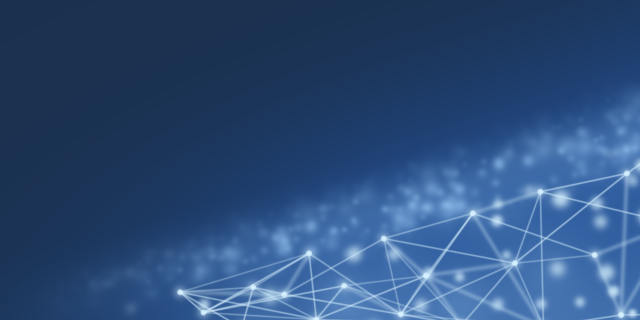
Give the GLSL for this background, as a WebGL 2 fragment shader.

```glsl
#version 300 es
precision highp float;

uniform vec2 u_resolution;
out vec4 fragColor;

const vec3 NIGHT = vec3(0.102, 0.190, 0.310);
const vec3 DEEP_BLUE = vec3(0.125, 0.270, 0.490);
const vec3 MID_BLUE = vec3(0.185, 0.365, 0.620);
const vec3 HAZE_BLUE = vec3(0.560, 0.740, 0.920);
const vec3 LIGHT = vec3(0.840, 0.945, 1.000);

const int COLUMNS = 8;
const int ROWS = 3;
const int NODE_COUNT = COLUMNS * ROWS;
const float NODE_START = 0.52;
const float NODE_STEP = 0.24;
const float NODE_RADIUS = 0.0080;
const float LINK_REACH = 0.46;
const float LINK_DENSITY = 0.68;
const float LINK_WIDTH = 0.0028;
const float BLUR_WIDTH = 0.0075;
const float HAZE_CELL = 0.062;
const float BOKEH_CELL = 0.115;

float hash(vec2 p) {
    return fract(sin(dot(p, vec2(127.1, 311.7))) * 43758.5453);
}

// Height of the hazy crest that rises to the right
float crest(float x) {
    return 0.04 + 0.21 * x + 0.035 * x * x;
}

float gauss(float d, float width) {
    float t = d / width;
    return exp(-t * t);
}

float segmentDistance(vec2 p, vec2 a, vec2 b) {
    vec2 ab = b - a;
    float t = clamp(dot(p - a, ab) / dot(ab, ab), 0.0, 1.0);
    return length(p - a - ab * t);
}

// Soft discs, one per jittered cell; size is relative to the cell
float softDiscs(vec2 p, float cell, float size, float density, float seed) {
    vec2 q = p / cell;
    vec2 home = floor(q);
    float sum = 0.0;
    for (int y = -1; y <= 1; y++) {
        for (int x = -1; x <= 1; x++) {
            vec2 id = home + vec2(x, y);
            vec2 jitter = vec2(hash(id + seed), hash(id + seed + 17.3));
            float power = hash(id + seed + 41.7);
            float radius = size * (0.65 + 0.7 * hash(id + seed + 5.9));
            float d = length(q - id - 0.15 - 0.7 * jitter);
            sum += step(1.0 - density, power) * power * gauss(d, radius);
        }
    }
    return sum;
}

// The top row follows the crest, the lower rows fill the slope below
vec2 nodePosition(int index) {
    int row = index / COLUMNS;
    vec2 id = vec2(index - row * COLUMNS, row);
    float x = NODE_START + NODE_STEP * id.x + 0.12 * id.y;
    x += 0.09 * (hash(id + 3.1) - 0.5);
    float top = crest(x) - 0.045 - 0.08 * hash(id + 8.4);
    float level = row == 0 ? 1.0 : (row == 1 ? 0.5 : 0.0);
    return vec2(x, top * level + 0.06 * (hash(id + 2.6) - 0.5));
}

float network(vec2 p, float pixel) {
    vec2 nodes[NODE_COUNT];
    for (int i = 0; i < NODE_COUNT; i++) nodes[i] = nodePosition(i);

    float glow = 0.0;
    for (int i = 0; i < NODE_COUNT; i++) {
        float d = length(p - nodes[i]);
        float disc = 1.0 - smoothstep(NODE_RADIUS - pixel, NODE_RADIUS + pixel, d);
        glow += 1.8 * disc + 0.5 * gauss(d, 2.4 * NODE_RADIUS);
        for (int j = i + 1; j < NODE_COUNT; j++) {
            float pick = hash(vec2(i, j));
            if (pick > LINK_DENSITY || distance(nodes[i], nodes[j]) > LINK_REACH) continue;
            // A share of the links lies out of focus
            bool blurred = pick < 0.15;
            float width = blurred ? BLUR_WIDTH : max(LINK_WIDTH, 0.65 * pixel);
            float strength = blurred ? 0.34 : 0.25 + 0.85 * pick;
            glow += strength * gauss(segmentDistance(p, nodes[i], nodes[j]), width);
        }
    }
    return glow;
}

void main() {
    vec2 p = gl_FragCoord.xy / u_resolution.y;
    float pixel = 1.0 / u_resolution.y;
    float above = p.y - crest(p.x);
    float toRight = smoothstep(-0.2, 1.3, p.x);

    // Night sky warming to blue near the crest
    float sky = gauss(max(above, 0.0), 0.40) * (0.12 + 0.88 * toRight);
    vec3 color = mix(NIGHT, DEEP_BLUE, sky);
    float slope = 1.0 - smoothstep(-0.08, 0.19, above);
    color = mix(color, MID_BLUE, slope * (0.05 + 0.95 * toRight));

    // Bright haze of unfocused grains along the crest
    float band = gauss(above + 0.005, 0.058 + 0.018 * p.x);
    float grains = softDiscs(p, HAZE_CELL, 0.42, 0.7, 11.0);
    grains += 0.5 * softDiscs(p, 0.55 * HAZE_CELL, 0.4, 0.5, 71.0);
    float haze = band * smoothstep(0.0, 1.2, p.x) * (0.17 + 0.68 * grains);
    color = mix(color, HAZE_BLUE, min(haze, 0.9));

    // Diffuse light and bokeh on the slope
    float below = 1.0 - smoothstep(-0.14, -0.02, above);
    float reach = smoothstep(0.2, 0.9, p.x);
    float floorGlow = gauss(p.y, 0.17) * smoothstep(0.4, 1.3, p.x);
    float mist = softDiscs(p, 2.0 * BOKEH_CELL, 0.4, 0.7, 53.0);
    color = mix(color, HAZE_BLUE, min(0.18 * floorGlow + 0.26 * mist * below * reach, 0.5));
    float bokeh = softDiscs(p, BOKEH_CELL, 0.15, 0.6, 29.0);
    float light = 1.7 * bokeh * below * reach;

    // Linked nodes in front
    if (above < 0.06) light += network(p, pixel);
    color = mix(color, LIGHT, 1.0 - exp(-light));
    fragColor = vec4(color, 1.0);
}
```
